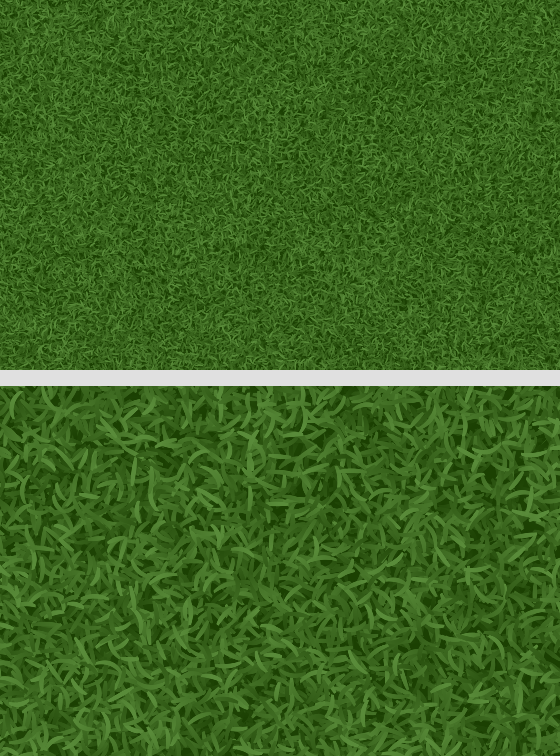
Top, the full canvas; bottom, a detail of the centre.
Give the GLSL for this texture, as a WebGL 1 fragment shader.

```glsl
precision highp float;
// Dense lawn seen from above: short, thin, curved blades in random directions.
// Rotated layers of jittered cells hold one blade each and are painted from
// the dark undergrowth up to the bright top, with a faint broad mottling.

uniform vec2 u_resolution;

const int LAYERS = 10;
const float CELL_SIZE = 0.0180;       // in canvas heights
const float BLADE_HALF_WIDTH = 0.0021; // in canvas heights
const float MIN_HALF_LENGTH = 0.45;   // in cells
const float MAX_HALF_LENGTH = 0.78;   // in cells
const float MAX_BEND = 0.55;
const float DEEP_TONE = -0.10;
const float TOP_TONE = 0.80;
const float TONE_SPREAD = 0.80;
const float TIP_LIGHT = 0.12;
const float MOTTLE_SCALE = 16.0;
const float MOTTLE_AMOUNT = 0.16;
const vec3 SHADE_GREEN = vec3(0.13, 0.28, 0.03);
const vec3 LIGHT_GREEN = vec3(0.32, 0.51, 0.20);
const float PI = 3.14159;

float hash(vec2 p) {
  vec3 q = fract(vec3(p.xyx) * 0.1031);
  q += dot(q, q.yzx + 33.33);
  return fract((q.x + q.y) * q.z);
}

vec2 hash2(vec2 p) {
  return vec2(hash(p), hash(p + vec2(71.7, 19.3)));
}

float valueNoise(vec2 p) {
  vec2 cell = floor(p);
  vec2 f = fract(p);
  f = f * f * (3.0 - 2.0 * f);
  float low = mix(hash(cell), hash(cell + vec2(1.0, 0.0)), f.x);
  float high = mix(hash(cell + vec2(0.0, 1.0)), hash(cell + vec2(1.0)), f.x);
  return mix(low, high, f.y);
}

mat2 rotation(float angle) {
  float c = cos(angle);
  float s = sin(angle);
  return mat2(c, s, -s, c);
}

// Coverage (x) and position from root to tip (y) of one curved blade.
vec2 blade(vec2 p, float halfLength, float bend, float pixel) {
  float along = p.x / halfLength;
  float across = p.y - bend * (p.x * p.x - 0.3 * halfLength * halfLength);
  float slope = 2.0 * bend * p.x;
  float d = abs(across) / sqrt(1.0 + slope * slope);
  float taper = 1.0 - 0.5 * along * along;
  float halfWidth = BLADE_HALF_WIDTH / CELL_SIZE * taper;
  float side = 1.0 - smoothstep(halfWidth - 0.5 * pixel, halfWidth + 0.5 * pixel, d);
  float ends = 1.0 - smoothstep(halfLength - pixel, halfLength, abs(p.x));
  return vec2(side * ends, along);
}

// Paints one layer of blades over the tone below it.
float paintLayer(float tone, vec2 p, float layer, float pixel) {
  float depth = layer / float(LAYERS - 1);
  vec2 grid = rotation(layer * 1.37) * p / CELL_SIZE + layer * 13.61 + 200.0;
  vec2 home = floor(grid);
  for (int j = -1; j <= 1; j++) {
    for (int i = -1; i <= 1; i++) {
      vec2 cell = home + vec2(float(i), float(j));
      vec2 seed = cell + layer * 57.3;
      vec2 center = cell + hash2(seed);
      vec2 shape = hash2(seed + 311.1);
      float angle = 2.0 * PI * hash(seed + 127.9);
      float halfLength = mix(MIN_HALF_LENGTH, MAX_HALF_LENGTH, shape.x);
      float bend = MAX_BEND * (2.0 * shape.y - 1.0);
      vec2 hit = blade(rotation(angle) * (grid - center), halfLength, bend, pixel);
      float bladeTone = mix(DEEP_TONE, TOP_TONE, depth)
        + TONE_SPREAD * (hash(seed + 503.7) - 0.5) + TIP_LIGHT * hit.y;
      tone = mix(tone, bladeTone, hit.x);
    }
  }
  return tone;
}

void main() {
  vec2 p = gl_FragCoord.xy / u_resolution.y;
  float pixel = 1.0 / (u_resolution.y * CELL_SIZE);

  float tone = DEEP_TONE;
  for (int i = 0; i < LAYERS; i++) {
    tone = paintLayer(tone, p, float(i), pixel);
  }

  // Broad, faint patches of thicker and thinner growth
  tone += MOTTLE_AMOUNT * (valueNoise(p * MOTTLE_SCALE) - 0.5);

  vec3 color = mix(SHADE_GREEN, LIGHT_GREEN, clamp(tone, -0.12, 1.15));
  gl_FragColor = vec4(color, 1.0);
}
```
